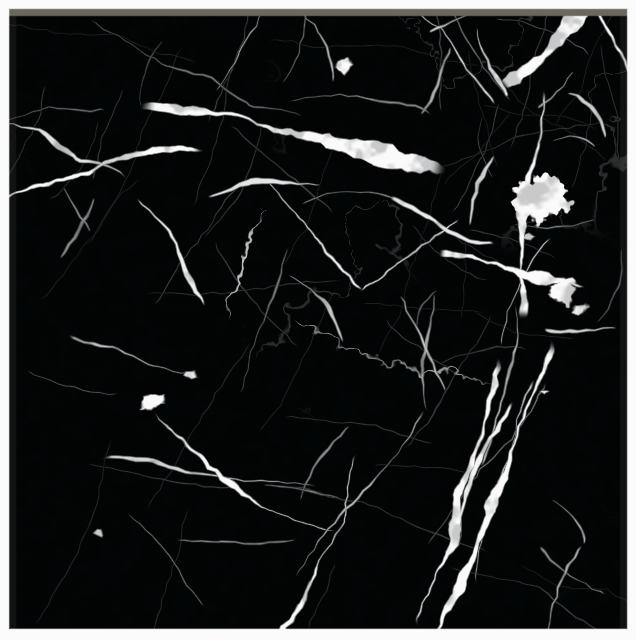
Reproduce this texture procedurally as a WebGL 2 fragment shader.

```glsl
#version 300 es
precision highp float;
// Polished black marble tile with a bevelled rim on a white ground.
// Main faults are kinked, swelling segments; hairlines are hashed families of
// the same segment, joined by angular calcite chips and faint noise filaments.

uniform vec2 u_resolution;
out vec4 fragColor;

const vec3 STONE = vec3(0.008, 0.016, 0.017);
const vec3 CALCITE = vec3(0.98, 0.98, 0.985);
const vec3 GROUND = vec3(0.985);
const vec3 RIM = vec3(0.42, 0.40, 0.37);
const vec2 TILE_MIN = vec2(0.0145, 0.0175);
const vec2 TILE_MAX = vec2(0.986, 0.986);
const float BEVEL = 0.011;
const float LINE_SOFT = 0.0019;
const float FILAMENT = 0.17;

float hash(float n) { return fract(sin(n * 12.9898) * 43758.5453); }
float hash2(vec2 p) { return fract(sin(dot(p, vec2(127.1, 311.7))) * 43758.5453); }

float noise(vec2 p) {
  vec2 i = floor(p), f = fract(p);
  f = f * f * (3.0 - 2.0 * f);
  return mix(mix(hash2(i), hash2(i + vec2(1, 0)), f.x),
             mix(hash2(i + vec2(0, 1)), hash2(i + vec2(1, 1)), f.x), f.y);
}

float fbm(vec2 p) {
  return 0.55 * noise(p) + 0.28 * noise(p * 2.1 + 7.0) + 0.17 * noise(p * 4.3 + 19.0);
}

// Piecewise linear noise, which gives cracks their corners
float kink(float x, float seed) {
  float i = floor(x);
  return mix(hash(i + seed), hash(i + 1.0 + seed), x - i);
}

float edgeSoft() { return max(LINE_SOFT, 0.9 / u_resolution.y); }

// Kinked crack from a to b; width swells and pinches along its length
float vein(vec2 p, vec2 a, vec2 b, float width, float bow, float seed) {
  float len = length(b - a);
  vec2 dir = (b - a) / len, q = p - a;
  float x = dot(q, dir), y = dot(q, vec2(-dir.y, dir.x));
  if (abs(y) > abs(bow) + 0.06 || x < -0.01 || x > len + 0.01) return 0.0;
  float t = clamp(x / len, 0.0, 1.0), arch = 4.0 * t * (1.0 - t);
  y -= bow * arch + (kink(x * 14.0, seed) - 0.5) * 0.022 * min(1.0, len * 4.0) * sqrt(arch);
  y -= (kink(x * 75.0, seed + 31.0) - 0.5) * 0.004;
  float swell = kink(x * 12.0, seed + 57.3);
  float w = width * (0.12 + 1.7 * swell * swell) * pow(arch, 0.35);
  w *= 0.75 + 0.5 * kink(x * 90.0, seed + 83.1);
  float s = edgeSoft(), d = length(vec2(x - t * len, y));
  return (1.0 - smoothstep(w - s, w + s, d)) * smoothstep(0.0, 0.2, arch);
}

// Ragged angular chip bounded by five hashed half planes
float chip(vec2 p, vec2 centre, vec2 size, float seed) {
  vec2 q = (p - centre) / size;
  if (dot(q, q) > 9.0) return 0.0;
  float d = -9.0;
  for (int i = 0; i < 5; i++) {
    float k = float(i), angle = (k + 0.7 * hash(seed + k)) * 1.2566;
    d = max(d, dot(q, vec2(cos(angle), sin(angle))) - 0.55 - 0.5 * hash(seed + k + 9.0));
  }
  d = (d + (fbm(p * 55.0) - 0.5) * 0.8) * min(size.x, size.y);
  return 1.0 - smoothstep(-edgeSoft(), edgeSoft(), d);
}

// Family of hairlines sharing one direction inside a region
float hairlines(vec2 p, int count, vec2 lo, vec2 hi, float angle, float spread, float reach, float seed) {
  float sum = 0.0;
  for (int i = 0; i < count; i++) {
    float k = seed + float(i) * 7.31, h = hash(k + 1.0);
    vec2 c = mix(lo, hi, vec2(hash(k + 2.0), hash(k + 3.0)));
    float a = angle + spread * (hash(k + 4.0) * 2.0 - 1.0);
    vec2 arm = vec2(cos(a), sin(a)) * reach * mix(0.3, 1.0, hash(k + 5.0)) * 0.5;
    float bow = (hash(k + 6.0) - 0.5) * 0.03;
    sum = max(sum, vein(p, c - arm, c + arm, 0.0032 * h * h, bow, k) * mix(0.22, 1.0, h * h));
  }
  return sum;
}

// Bold faults: upper band, right column, lower branches
float faults(vec2 p) {
  float v = vein(p, vec2(0.22, 0.835), vec2(0.70, 0.73), 0.013, 0.014, 3.0);
  v = max(v, vein(p, vec2(0.0, 0.685), vec2(0.32, 0.765), 0.005, 0.02, 11.0));
  v = max(v, vein(p, vec2(0.42, 0.72), vec2(0.572, 0.548), 0.005, 0.005, 23.0));
  v = max(v, vein(p, vec2(0.565, 0.548), vec2(0.72, 0.66), 0.002, -0.005, 29.0));
  v = max(v, vein(p, vec2(0.655, 0.02), vec2(0.785, 0.44), 0.008, -0.01, 37.0));
  v = max(v, vein(p, vec2(0.68, 0.0), vec2(0.87, 0.47), 0.010, -0.01, 41.0));
  v = max(v, vein(p, vec2(0.82, 0.50), vec2(0.855, 0.86), 0.011, 0.01, 53.0));
  v = max(v, vein(p, vec2(0.69, 0.605), vec2(0.92, 0.55), 0.012, 0.005, 61.0));
  v = max(v, vein(p, vec2(0.79, 0.865), vec2(0.92, 0.99), 0.012, -0.01, 71.0));
  v = max(v, vein(p, vec2(0.93, 1.0), vec2(1.0, 0.86), 0.014, 0.0, 79.0));
  v = max(v, vein(p, vec2(0.24, 0.355), vec2(0.53, 0.17), 0.004, -0.03, 89.0));
  return max(v, vein(p, vec2(0.43, 0.0), vec2(0.56, 0.29), 0.006, -0.02, 97.0));
}

void main() {
  vec2 p = gl_FragCoord.xy / u_resolution;
  vec2 ruffle = vec2(fbm(p * 38.0), fbm(p * 38.0 + 50.0)) - 0.5;

  // Hairline families: steep, shallow, falling, and a tangle at upper right
  float v = hairlines(p, 36, vec2(0.03), vec2(0.97), 1.12, 0.25, 0.36, 5.0);
  v = max(v, hairlines(p, 24, vec2(0.03), vec2(0.97), -0.08, 0.35, 0.38, 305.0));
  v = max(v, hairlines(p, 14, vec2(0.03), vec2(0.97), -0.85, 0.3, 0.24, 605.0));
  v = max(v, hairlines(p, 22, vec2(0.66, 0.45), vec2(0.98), 0.8, 1.6, 0.2, 905.0));

  // Crinkled seams and bold faults
  vec2 r = p + ruffle * 0.04;
  v = max(v, 0.65 * vein(r, vec2(0.46, 0.51), vec2(0.78, 0.41), 0.002, -0.03, 131.0));
  v = max(v, 0.75 * vein(r, vec2(0.43, 0.67), vec2(0.36, 0.50), 0.003, -0.02, 137.0));
  v = max(v, faults(p + ruffle * 0.006));

  // Chips: two large knots, then small ones on a hashed scatter
  v = max(v, chip(p, vec2(0.865, 0.69), vec2(0.058, 0.038), 4.0));
  v = max(v, chip(p, vec2(0.885, 0.545), vec2(0.036, 0.022), 14.0));
  for (int i = 0; i < 7; i++) {
    float k = float(i) * 5.7 + 40.0;
    vec2 c = mix(vec2(0.05), vec2(0.95), vec2(hash(k), hash(k + 1.0)));
    v = max(v, chip(p, c, mix(0.004, 0.022, hash(k + 2.0)) * vec2(1.2, 0.8), k));
  }
  v *= mix(0.8, 1.0, smoothstep(0.3, 0.5, fbm(p * 30.0 + 4.0)));

  // Faint filaments and stone mottling
  float ridge = abs(fbm(p * vec2(7.0, 5.0) + ruffle * 0.3) - 0.5);
  float patches = smoothstep(0.45, 0.7, noise(p * 4.0 + 3.0));
  v = max(v, FILAMENT * patches * (1.0 - smoothstep(0.0, 0.012, ridge)));
  vec3 colour = mix(STONE * (0.6 + 0.8 * fbm(p * 60.0)), CALCITE, v);

  // Bevels, top rim and white ground
  vec2 low = p - TILE_MIN, high = TILE_MAX - p;
  float px = 1.0 / u_resolution.y;
  float side = 1.0 - smoothstep(BEVEL - px, BEVEL + px, min(low.x, high.x));
  colour = mix(colour, colour * 0.75 + 0.06, side);
  colour = mix(colour, RIM, 1.0 - smoothstep(BEVEL - px, BEVEL + px, high.y));
  float inside = min(min(low.x, low.y), min(high.x, high.y));
  colour = mix(GROUND, colour, smoothstep(-px, px, inside));
  fragColor = vec4(colour, 1.0);
}
```
